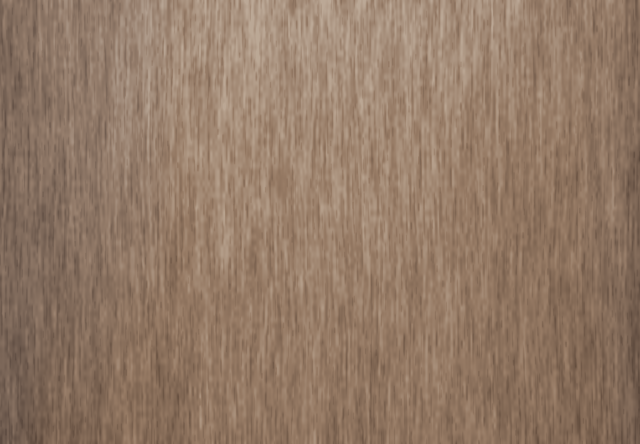
This texture is drawn by a WebGL 2 fragment shader. Its source:

```glsl
#version 300 es
precision highp float;
// Brown wood veneer with fine upright grain, lit from the top centre.
// Evenly spaced wavering lines and short stretched noise give the fibres,
// thin scattered strokes give the pores, and a light field sets the tone.

uniform vec2 u_resolution;
out vec4 fragColor;

// Integer hash of a cell, result in 0..1
float hash(vec2 cell, float seed) {
  uvec3 k = uvec3(ivec3(vec3(cell, seed)) + 4096);
  uint h = k.x * 1597334677u ^ k.y * 3812015801u ^ k.z * 2798796415u;
  h = (h ^ (h >> 15)) * 2246822519u;
  h = (h ^ (h >> 13)) * 3266489917u;
  return float((h ^ (h >> 16)) >> 8) / 16777216.0;
}

// Value noise centred on zero, in -0.5..0.5
float noise(vec2 p, float seed) {
  vec2 cell = floor(p);
  vec2 f = fract(p);
  f = f * f * (3.0 - 2.0 * f);
  float low = mix(hash(cell, seed), hash(cell + vec2(1, 0), seed), f.x);
  float high = mix(hash(cell + vec2(0, 1), seed), hash(cell + vec2(1, 1), seed), f.x);
  return mix(low, high, f.y) - 0.5;
}

// Evenly spaced upright lines that waver, fade and break
float grainLines(vec2 p, float density, float seed) {
  float waver = 1.7 * noise(p * vec2(22.0, 5.0), seed);
  float wave = cos(6.2832 * (p.x * density + waver));
  float strength = 0.55 + noise(p * vec2(40.0, 12.0), seed + 1.0);
  return wave * strength;
}

// Fibres from faint bands down to sharp short threads
float fibres(vec2 p) {
  float bands = 0.10 * noise(p * vec2(13.0, 1.3), 1.0);
  float streaks = 0.13 * noise(p * vec2(42.0, 4.0), 2.0);
  float strands = 0.24 * noise(p * vec2(98.0, 10.0), 3.0);
  float threads = 0.42 * noise(p * vec2(176.0, 17.0), 4.0);
  float specks = 0.30 * noise(p * vec2(178.0, 75.0), 5.0);
  float lines = 0.085 * grainLines(p, 82.0, 6.0);
  return bands + streaks + strands + threads + specks + lines;
}

// One tapered stroke per cell, in columns shifted at random
float pores(vec2 p, vec2 density, float share, float seed) {
  vec2 q = p * density;
  float column = floor(q.x);
  q.y += 7.0 * hash(vec2(column, 0.0), seed);
  vec2 cell = vec2(column, floor(q.y));
  float present = step(hash(cell, seed + 1.0), share);
  float centre = mix(0.25, 0.75, hash(cell, seed + 2.0));
  float halfLength = mix(0.15, 0.48, hash(cell, seed + 3.0));
  float across = abs(fract(q.x) - centre) / density.x;
  float along = abs(fract(q.y) - 0.5) / halfLength;
  float body = 1.0 - smoothstep(0.0006, 0.0027, across);
  return present * body * (1.0 - smoothstep(0.5, 1.0, along));
}

// Light falling off downwards and towards both sides
float lightField(vec2 uv) {
  float side = uv.x - 0.48;
  float falloff = side < 0.0 ? 2.7 : 1.6;
  float rim = smoothstep(0.95, 1.0, uv.x);
  return 0.95 - 0.46 * (1.0 - uv.y) - falloff * side * side - 0.16 * rim;
}

// Tone 0..1 from dark brown over tan to pale beige
vec3 woodColour(float tone, float greyness) {
  vec3 dark = vec3(0.46, 0.365, 0.295);
  vec3 tan_ = vec3(0.59, 0.48, 0.393);
  vec3 pale = vec3(0.69, 0.60, 0.52);
  vec3 colour = tone < 0.56
    ? mix(dark, tan_, max(tone, -0.4) / 0.56)
    : mix(tan_, pale, (min(tone, 1.2) - 0.56) / 0.44);
  return colour + greyness * vec3(-0.004, 0.012, 0.030);
}

void main() {
  vec2 uv = gl_FragCoord.xy / u_resolution;
  vec2 p = gl_FragCoord.xy / u_resolution.y;

  // Slight sway keeps the grain from running ruler straight
  vec2 grain = p + vec2(0.008 * noise(p * vec2(5.0, 3.0), 18.0), 0.0);

  // Pores in three sizes
  float poreDepth = 0.0;
  for (int i = 0; i < 3; i++) {
    float size = float(i);
    vec2 density = vec2(52.0 + 17.0 * size, 7.0 + 6.0 * size);
    poreDepth += pores(grain, density, 0.45, 20.0 + 10.0 * size);
  }

  // Cloudy patches and grain over the light
  float clouds = 0.09 * noise(p * vec2(4.0, 2.5), 15.0);
  float tone = lightField(uv) + clouds + fibres(grain) - 0.20 * min(poreDepth, 1.3);

  // Cooler stain at the left, faint along the top and at the right rim
  float drift = 0.10 * noise(p * vec2(9.0, 2.0), 16.0);
  float left = 1.0 - smoothstep(-0.04, 0.20, uv.x - 0.22 * uv.y + drift);
  float top = 0.35 * smoothstep(0.6, 1.0, uv.y + drift);
  float right = 0.5 * smoothstep(0.88, 1.0, uv.x + drift);
  float greyness = max(left, max(top, right));

  fragColor = vec4(woodColour(tone, greyness), 1.0);
}
```
